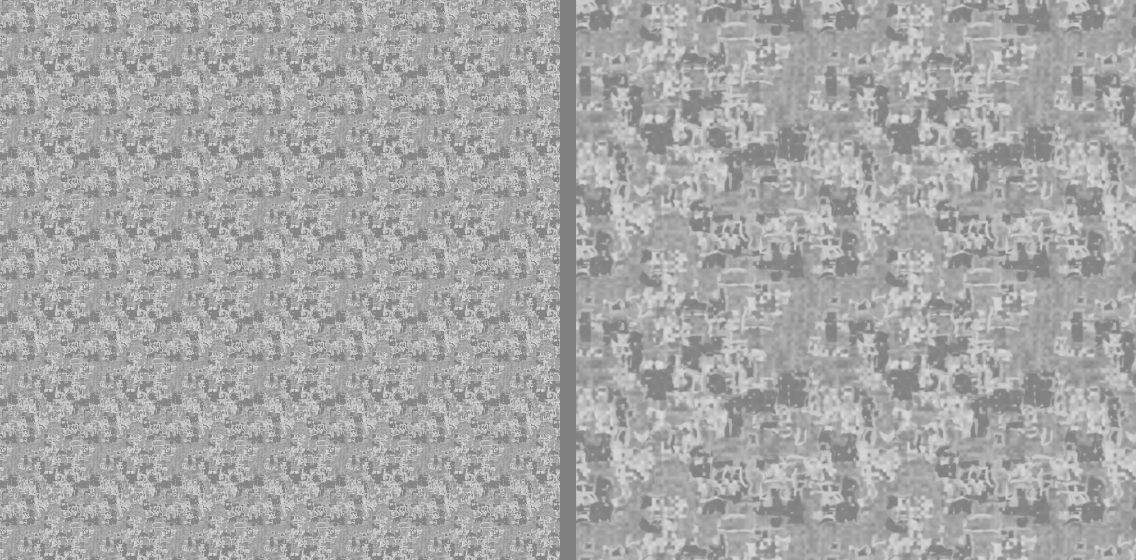
Left, the full canvas; right, a detail of the centre.
Write a three.js fragment shader that draws this pattern.

```glsl
varying vec2 vUv;

const vec2 REPEATS = vec2(6.83);
const vec3 DARK = vec3(0.485);
const vec3 LIGHT = vec3(0.85);
const int BLOCKS = 170;
const float MIN_HALF = 0.014;
const float MAX_HALF = 0.085;
const float LINE_HALF = 0.007;
const float SOFTNESS = 0.006;
const float ROUGHNESS = 0.022;
const float DARK_SHARE = 0.32;
const float FRAME_SHARE = 0.22;

float hash(vec2 p) {
  vec3 q = fract(p.xyx * vec3(0.1031, 0.1030, 0.0973));
  q += dot(q, q.yzx + 33.33);
  return fract((q.x + q.y) * q.z);
}

// Value noise that wraps at the edges of the unit tile
float noise(vec2 uv, vec2 cells) {
  vec2 p = uv * cells;
  vec2 i = floor(p);
  vec2 f = fract(p);
  f = f * f * (3.0 - 2.0 * f);
  vec2 a = mod(i, cells);
  vec2 b = mod(i + 1.0, cells);
  vec2 seed = cells * 3.7;
  float low = mix(hash(a + seed), hash(vec2(b.x, a.y) + seed), f.x);
  float high = mix(hash(vec2(a.x, b.y) + seed), hash(b + seed), f.x);
  return mix(low, high, f.y);
}

void main() {
  vec2 tile = fract(vUv * REPEATS);

  // Ragged edges
  vec2 warp = vec2(noise(tile, vec2(26.0, 31.0)), noise(tile, vec2(33.0, 24.0))) - 0.5;
  vec2 pos = tile + ROUGHNESS * warp;

  // Woven wear: specks with horizontal and vertical streaks
  float speck = noise(tile, vec2(64.0));
  float streak = max(noise(tile, vec2(11.0, 62.0)), noise(tile, vec2(62.0, 11.0)));
  float wear = 0.5 * (speck + streak);
  float gaps = smoothstep(0.3, 0.5, noise(tile, vec2(13.0)));
  float tone = 0.05 + 0.65 * wear;

  // Overlapping blocks, painted in order
  for (int n = 0; n < BLOCKS; n++) {
    float id = float(n) * 1.37;
    vec2 center = vec2(hash(vec2(id, 11.7)), hash(vec2(id, 47.3)));
    vec2 spread = vec2(hash(vec2(id, 83.1)), hash(vec2(id, 129.9)));
    vec2 halfSize = mix(vec2(MIN_HALF), vec2(MAX_HALF), spread * spread);
    vec2 edge = abs(fract(pos - center + 0.5) - 0.5) - halfSize;
    float dist = max(edge.x, edge.y);
    if (dist > LINE_HALF + SOFTNESS) continue;

    float fill = 1.0 - smoothstep(-SOFTNESS, SOFTNESS, dist);
    float frame = 1.0 - smoothstep(LINE_HALF - SOFTNESS, LINE_HALF + SOFTNESS, abs(dist));
    frame *= gaps * smoothstep(0.2, 0.55, wear);
    float cluster = noise(center, vec2(4.0)) - 0.5;
    float kind = hash(vec2(id, 171.3)) + 0.35 * cluster;

    if (kind < DARK_SHARE) {
      // Flat dark block with a broken pale outline
      float shade = 0.04 + 0.12 * speck + 0.45 * smoothstep(0.62, 0.85, wear);
      tone = mix(tone, shade, fill);
      tone = mix(tone, 0.78, 0.75 * frame);
    } else if (kind < DARK_SHARE + FRAME_SHARE) {
      // Open outline
      tone = mix(tone, 0.85, frame);
    } else {
      // Pale worn patch
      float cover = fill * smoothstep(0.28, 0.62, wear);
      tone = mix(tone, 0.5 + 0.5 * speck, cover);
    }
  }

  gl_FragColor = vec4(mix(DARK, LIGHT, clamp(tone, 0.0, 1.0)), 1.0);
}
```
